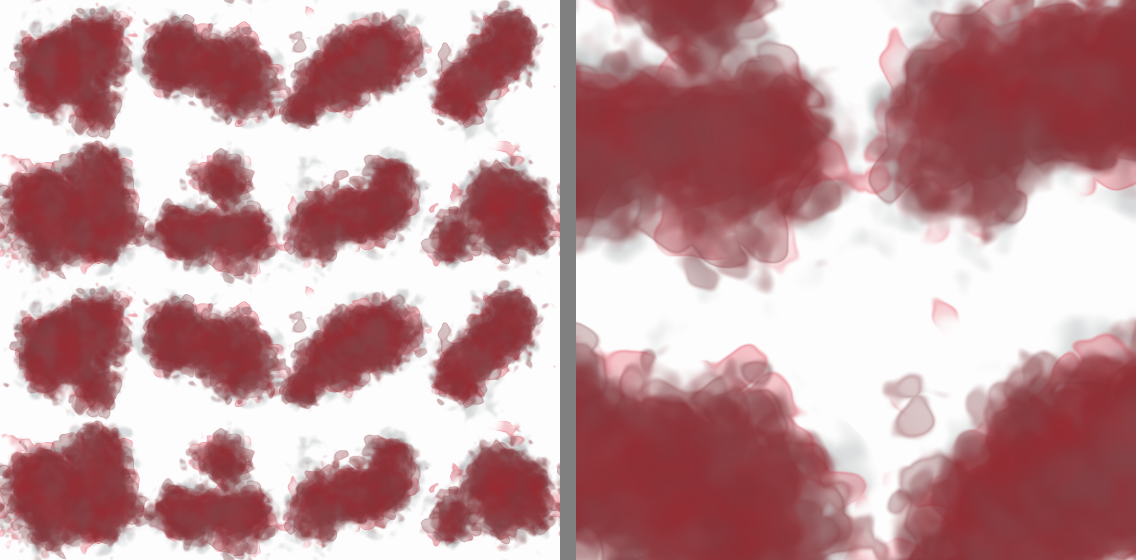
Left: the whole. Right: its middle third, enlarged.
A Shadertoy shader for this pattern:

```glsl
// Watercolour blots: eight different blots on a 4 x 2 grid, stacked twice.
// Each is a capsule with lobes, painted as nine translucent washes whose
// edges are frayed by gradient noise that wraps with the grid.

const vec2 GRID = vec2(4.0, 2.0);

// Ends of each blot's main stroke, relative to its cell centre
const vec4 STROKE[8] = vec4[8](
    vec4(-.15, .00, .17, .13), vec4(-.20, .09, .20, -.07),
    vec4(-.10, -.06, .24, .12), vec4(-.20, -.17, .14, .17),
    vec4(-.15, -.05, .16, -.05), vec4(-.22, -.17, .24, -.19),
    vec4(-.20, -.13, .23, .05), vec4(.08, .05, .18, -.08));
// Lobe centre, lobe radius, stroke radius
const vec4 LOBE[8] = vec4[8](
    vec4(.13, -.22, .20, .29), vec4(.28, -.13, .19, .28),
    vec4(-.32, -.26, .14, .27), vec4(.18, .22, .19, .22),
    vec4(.18, .17, .26, .36), vec4(.07, .19, .20, .23),
    vec4(.33, .24, .14, .25), vec4(-.27, -.18, .19, .29));
// Pale stain centre, radius, greyness
const vec4 STAIN[8] = vec4[8](
    vec4(.34, .28, .16, 0.), vec4(.42, .02, .14, 1.),
    vec4(-.36, .23, .16, 0.), vec4(-.14, -.34, .17, 1.),
    vec4(-.36, .34, .16, 0.), vec4(.14, .34, .14, 0.),
    vec4(-.30, .20, .16, 1.), vec4(.16, .33, .15, 0.));

// Random gradient of a wrapped lattice corner, dotted with the offset
float corner(vec2 cell, vec2 offset, vec2 period, float seed) {
    uvec3 h = uvec3(ivec3(mod(cell, period), seed)) * uvec3(1597u, 7919u, 3571u);
    uint n = (h.x ^ (h.y << 7) ^ (h.z << 13)) * 747796u + 28891u;
    n = (n ^ (n >> 15)) * 277803u;
    n = (n ^ (n >> 13)) * 64919u;
    n ^= n >> 16;
    return dot(vec2(n & 255u, (n >> 8) & 255u) / 106.0 - 1.2, offset);
}

// Gradient noise over grid units; a whole frequency makes it wrap
float noise(vec2 q, float frequency, float seed) {
    vec2 p = q * frequency + seed * vec2(.37, .61);
    vec2 period = GRID * frequency, i = floor(p), f = p - i;
    vec2 u = f * f * f * (f * (f * 6.0 - 15.0) + 10.0), e = vec2(1, 0);
    return mix(
        mix(corner(i, f, period, seed), corner(i + e, f - e, period, seed), u.x),
        mix(corner(i + e.yx, f - e.yx, period, seed),
            corner(i + 1.0, f - 1.0, period, seed), u.x), u.y);
}

float fbm(vec2 q, float frequency, float seed) {
    return noise(q, frequency, seed)
         + 0.52 * noise(q, frequency * 2.0, seed)
         + 0.27 * noise(q, frequency * 4.0, seed);
}

float smoothMin(float a, float b, float k) {
    float h = max(k - abs(a - b), 0.0) / k;
    return min(a, b) - h * h * k * 0.25;
}

float capsule(vec2 p, vec2 a, vec2 b) {
    vec2 pa = p - a, ba = b - a;
    return length(pa - ba * clamp(dot(pa, ba) / dot(ba, ba), 0.0, 1.0));
}

// Distance to the nearest body, to the nearest stain, and its greyness
vec3 blots(vec2 q) {
    vec3 nearest = vec3(9.0, 9.0, 0.0);
    for (int k = 0; k < 4; k++) {
        vec2 cell = floor(q - 0.5) + vec2(k & 1, k >> 1);
        vec2 p = q - cell - 0.5, m = mod(cell, GRID);
        int id = int(m.x) + 4 * (1 - int(m.y));
        vec4 stroke = STROKE[id], lobe = LOBE[id], stain = STAIN[id];
        float body = smoothMin(capsule(p, stroke.xy, stroke.zw) - lobe.w,
                               length(p - lobe.xy) - lobe.z, 0.1);
        float pale = length(p - stain.xy) - stain.z;
        nearest.x = min(nearest.x, body);
        if (pale < nearest.y) nearest.yz = vec2(pale, stain.w);
    }
    return nearest;
}

void mainImage(out vec4 fragColor, in vec2 fragCoord) {
    vec2 q = 4.0 * fragCoord / iResolution.xy;
    float pixel = 4.0 / min(iResolution.x, iResolution.y);
    vec3 color = vec3(0.993), blot = blots(q);
    fragColor = vec4(color, 1.0);
    if (min(blot.x, blot.y) > 0.25) return;

    float pigment = fbm(q, 4.0, 40.0);
    float outline = noise(q, 3.0, 60.0);
    for (int k = 0; k < 9; k++) {
        float seed = float(k), depth = seed / 8.0;
        float grey = k == 0 || k == 3 ? 1.0 : 0.0;

        // Later washes are tighter and leave the stains pale
        float pale = blot.y + 0.3 * depth + 0.12 * abs(blot.z - grey);
        float d = smoothMin(blot.x, pale, 0.05) + mix(0.035, 0.105, depth);
        if (d > 0.25) continue;

        // Frayed, scalloped outline
        float fray = fbm(q, 5.0, seed);
        d += 0.10 * outline + 0.14 * fray
           - 0.16 * abs(noise(q, 8.0, seed + 20.0));

        // Crisp washes dry with a dark rim, every third one bleeds softly
        bool soft = k % 3 == 0;
        float blur = max(soft ? 0.05 : 0.008 + 0.03 * depth, pixel);
        float cover = 1.0 - smoothstep(-blur, blur, d);
        float rim = soft ? 0.0 : exp(-pow((d + 0.01) / 0.01, 2.0));
        float alpha = cover * (0.27 + 0.12 * depth + 0.06 * pigment
                    + 0.16 * rim * (1.0 - depth));

        // Grey and pink underwashes, then maroon with brighter red blooms
        float bloom = clamp(0.5 + 0.9 * fray + 0.5 * pigment, 0.0, 1.0);
        vec3 ink = mix(vec3(.47, .19, .21), vec3(.59, .135, .165), bloom);
        if (grey > 0.5) ink = vec3(.50, .52, .53);
        if (k == 1) ink = vec3(.88, .24, .31);
        if (k < 2) alpha *= smoothstep(-0.25, 0.2, pigment);
        color = mix(color, ink, clamp(alpha, 0.0, 1.0));
    }
    fragColor = vec4(color, 1.0);
}
```
